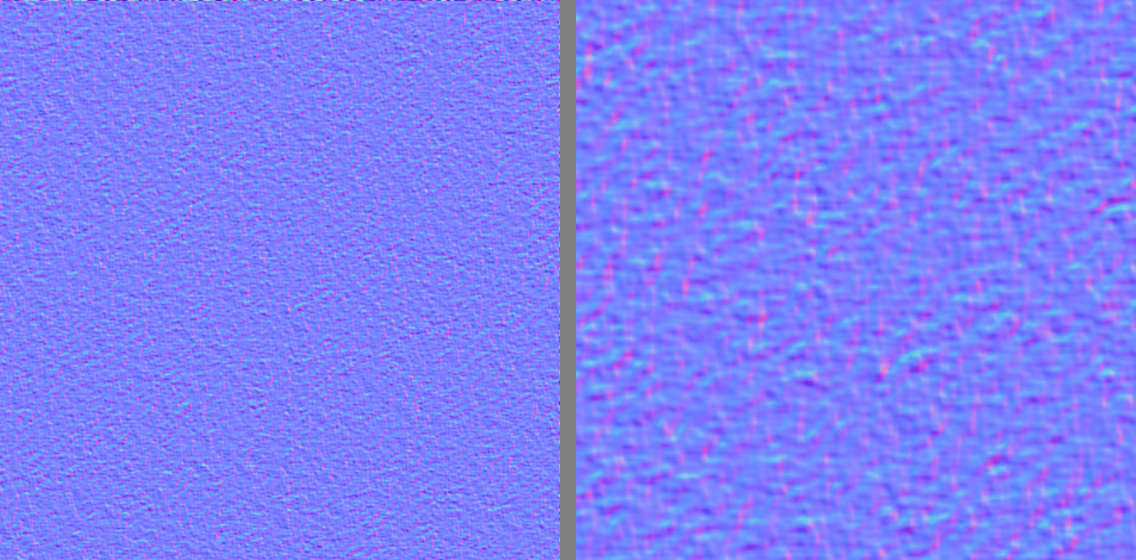
Left: the whole. Right: its middle third, enlarged.
Write a Shadertoy shader that draws this texture map.

```glsl
// Tangent-space normal map of a finely wrinkled, leathery surface.
// Slopes of gradient-noise layers (slanted ridges, level dashes, upright
// streaks, grain) are summed analytically and packed as a unit normal.

#define RIDGE_ANGLE  0.68
#define RIDGE_FREQ   vec2(55.0, 102.0)
#define DASH_FREQ    vec2(78.0, 165.0)
#define GRAIN_FREQ   vec2(175.0, 165.0)
#define RIDGE_SLOPE  0.21
#define DASH_SLOPE   0.145
#define STREAK_SLOPE 0.13
#define GRAIN_SLOPE  0.08
#define MEANDER      0.007
#define PATCHINESS   0.3
#define CRISPNESS    3.0
#define SKEW         1.3

// Random unit vector for a lattice cell
vec2 latticeGradient(vec2 cell) {
    vec3 q = fract(cell.xyx * vec3(0.1031, 0.1030, 0.0973));
    q += dot(q, q.yzx + 33.33);
    float angle = 6.2832 * fract((q.x + q.y) * q.z);
    return vec2(cos(angle), sin(angle));
}

// Gradient noise: x = value, yz = analytic derivative
vec3 gradientNoise(vec2 p) {
    vec2 i = floor(p), f = p - i;
    vec2 u = f * f * f * (f * (f * 6.0 - 15.0) + 10.0);
    vec2 du = 30.0 * f * f * (f * (f - 2.0) + 1.0);
    vec2 e = vec2(1.0, 0.0);

    vec2 ga = latticeGradient(i);
    vec2 gb = latticeGradient(i + e);
    vec2 gc = latticeGradient(i + e.yx);
    vec2 gd = latticeGradient(i + e.xx);
    float va = dot(ga, f);
    float vb = dot(gb, f - e);
    float vc = dot(gc, f - e.yx);
    float vd = dot(gd, f - e.xx);

    float twist = va - vb - vc + vd;
    float value = va + u.x * (vb - va) + u.y * (vc - va) + u.x * u.y * twist;
    vec2 slope = ga + u.x * (gb - ga) + u.y * (gc - ga)
               + u.x * u.y * (ga - gb - gc + gd)
               + du * (u.yx * twist + vec2(vb, vc) - va);
    return vec3(value, slope);
}

// Slope of a stretched layer, scaled so the steeper axis has unit strength
vec2 layerSlope(vec2 p, vec2 freq, vec2 offset) {
    return gradientNoise(p * freq + offset).yz * freq / max(freq.x, freq.y);
}

void mainImage(out vec4 fragColor, in vec2 fragCoord) {
    vec2 uv = fragCoord / iResolution.xy;

    // Bend the ridges slightly so that they fork and break
    vec2 bend = vec2(gradientNoise(uv * 29.0 + 7.3).x,
                     gradientNoise(uv * 31.0 + 51.7).x);
    vec2 p = uv + MEANDER * bend;

    // Slanted ridges: sample in a turned frame, turn the slope back
    float c = cos(RIDGE_ANGLE), s = sin(RIDGE_ANGLE);
    mat2 turn = mat2(c, -s, s, c);
    vec2 slope = RIDGE_SLOPE * (layerSlope(turn * p, RIDGE_FREQ, vec2(13.1, 87.4)) * turn);

    // Level dashes, upright streaks and fine grain
    slope += DASH_SLOPE * layerSlope(uv, DASH_FREQ, vec2(31.6, 5.2));
    slope += STREAK_SLOPE * layerSlope(uv, DASH_FREQ.yx, vec2(63.8, 142.1));
    slope += GRAIN_SLOPE * layerSlope(uv, GRAIN_FREQ, vec2(211.3, 119.8));

    // Calmer and rougher patches
    slope *= 1.0 + PATCHINESS * gradientNoise(uv * 16.0 + 3.9).x
                 + PATCHINESS * gradientNoise(uv * 45.0 + 70.2).x;

    // Flatten gentle slopes and sharpen steep ones into sparse creases
    slope *= 0.7 + CRISPNESS * min(dot(slope, slope), 0.22);

    // Harsh seam along the top, a weaker one on the right
    vec2 seam = smoothstep(0.997, 1.0, uv);
    slope += (0.6 * seam.x + 1.6 * seam.y) * gradientNoise(uv * 95.0 + 17.5).yz;

    // Faces turned right are fewer but steeper
    vec2 tilt = -slope;
    tilt.x += SKEW * (min(tilt.x * tilt.x, 0.2) - 0.025);

    vec3 normal = normalize(vec3(tilt, 1.0));
    fragColor = vec4(0.5 + 0.5 * normal, 1.0);
}
```
